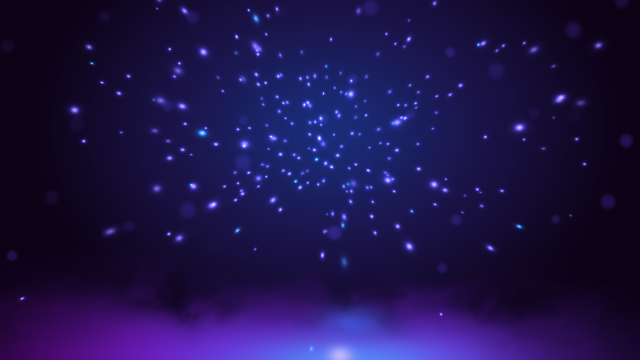
Reproduce this background procedurally as a Shadertoy shader.

```glsl
const vec2 BURST_CENTER = vec2(0.91, 0.57);
const vec3 EDGE_COLOR = vec3(0.045, 0.008, 0.085);
const vec3 NIGHT_COLOR = vec3(0.105, 0.075, 0.285);
const vec3 CORE_COLOR = vec3(0.10, 0.17, 0.47);
const vec3 VIOLET = vec3(0.43, 0.15, 0.84);
const vec3 MAGENTA = vec3(0.42, 0.03, 0.58);
const vec3 SKY_BLUE = vec3(0.32, 0.58, 1.0);

float hash(vec2 p) {
    return fract(sin(dot(p, vec2(127.1, 311.7))) * 43758.55);
}

float valueNoise(vec2 p) {
    vec2 cell = floor(p);
    vec2 f = fract(p);
    f = f * f * (3.0 - 2.0 * f);
    float bottom = mix(hash(cell), hash(cell + vec2(1.0, 0.0)), f.x);
    float top = mix(hash(cell + vec2(0.0, 1.0)), hash(cell + vec2(1.0, 1.0)), f.x);
    return mix(bottom, top, f.y);
}

float fbm(vec2 p) {
    float sum = 0.0;
    float amplitude = 0.53;
    for (int i = 0; i < 4; i++) {
        sum += amplitude * valueNoise(p);
        p = p * 2.03 + vec2(3.7, 1.9);
        amplitude *= 0.5;
    }
    return sum;
}

// Soft elliptical falloff
float softSpot(vec2 p, vec2 center, vec2 radius) {
    vec2 d = (p - center) / radius;
    return exp(-dot(d, d));
}

vec3 backdrop(vec2 p) {
    float d = length((p - vec2(0.91, 0.64)) / vec2(0.88, 0.66));
    vec3 color = mix(CORE_COLOR, NIGHT_COLOR, smoothstep(0.0, 0.55, d));
    return mix(color, EDGE_COLOR, smoothstep(0.4, 1.02, d));
}

// Billowing haze along the lower edge
vec3 addHaze(vec3 color, vec2 p, float width) {
    float x = p.x / width;
    float warp = fbm(p * 3.0 + vec2(8.0));
    float n = fbm(p * vec2(4.2, 6.5) + vec2(warp * 1.6, 2.0));
    float sides = smoothstep(-0.15, 0.3, x) * (1.0 - smoothstep(0.62, 1.03, x));
    float fade = 1.0 - smoothstep(0.04, 0.34, p.y);
    float cloud = fade * smoothstep(0.25, 0.75, n + 0.3 * fade - 0.1);
    color = mix(color, vec3(0.23, 0.07, 0.44), 0.75 * cloud * sides);

    float rise = p.y / (0.045 + 0.13 * n);
    float bank = exp(-rise * rise);
    vec3 tint = mix(MAGENTA, VIOLET, smoothstep(0.0, 0.38, x));
    color = mix(color, tint, bank * (0.12 + 0.85 * sides));

    float blue = softSpot(p, vec2(0.97, -0.01), vec2(0.30, 0.075));
    float plume = softSpot(p, vec2(0.98, 0.105), vec2(0.085, 0.04));
    float flare = softSpot(p, vec2(0.945, 0.012), vec2(0.032, 0.024));
    color = mix(color, SKY_BLUE, 0.9 * blue);
    color = mix(color, vec3(0.27, 0.40, 0.98), min(plume * (0.35 + 0.7 * n), 1.0));
    return mix(color, vec3(0.82, 0.74, 1.0), 0.85 * flare);
}

// One jittered spark per cell, stretched along its outward direction
vec3 sparkLayer(vec2 p, float cellSize, float seed, float size, float core, float outer) {
    vec2 shift = vec2(0.37, 0.61) * seed * cellSize;
    vec2 cell = floor((p + shift) / cellSize);
    vec2 id = cell + vec2(seed * 17.3, seed * 5.9);
    vec2 jitter = vec2(hash(id), hash(id + vec2(41.3, 7.1)));
    vec2 center = (cell + 0.2 + 0.6 * jitter) * cellSize - shift;

    vec2 offset = center - BURST_CENTER + vec2(0.0001);
    float d = length(offset / vec2(0.82, offset.y < 0.0 ? 0.33 : 0.60));
    float chance = core * exp(-7.0 * d * d) + outer * (1.0 - smoothstep(0.85, 1.1, d));
    float present = step(hash(id + vec2(13.7, 29.1)), chance);

    vec2 dir = normalize(offset);
    vec2 q = p - center;
    q = vec2(dot(q, dir), dot(q, vec2(-dir.y, dir.x)));
    float scale = size * (0.75 + 0.6 * hash(id + vec2(3.1, 77.7)));
    vec2 radius = scale * vec2(1.1 + 0.8 * d * hash(id + vec2(9.2, 53.9)), 1.0);
    float body = softSpot(q, vec2(0.0), radius);
    float halo = softSpot(q, vec2(0.0), radius * 2.0);

    float bright = 0.35 + 0.75 * hash(id + vec2(61.7, 2.3));
    float cyan = step(0.93, hash(id + vec2(23.9, 83.1)));
    vec3 tint = mix(vec3(0.36, 0.30, 1.0), vec3(0.05, 0.55, 1.0), cyan);
    vec3 heart = mix(tint, vec3(0.82, 0.86, 1.0), 0.55 * body);
    return present * bright * (heart * body + 0.22 * tint * halo);
}

// Large dim discs drifting out of focus
vec3 bokeh(vec2 p, float cellSize, float seed) {
    vec2 cell = floor(p / cellSize + vec2(0.41 * seed));
    vec2 id = cell + vec2(seed * 31.7, seed * 11.3);
    vec2 jitter = vec2(hash(id), hash(id + vec2(5.3, 19.7)));
    vec2 center = (cell + 0.2 + 0.6 * jitter - 0.41 * seed) * cellSize;
    float radius = 0.013 + 0.013 * hash(id + vec2(37.4, 1.7));
    float disc = 1.0 - smoothstep(radius * 0.4, radius * 1.3, length(p - center));
    float strength = 0.27 * hash(id + vec2(71.9, 43.3)) * smoothstep(0.12, 0.25, center.y);
    return disc * strength * vec3(0.34, 0.22, 0.85);
}

void mainImage(out vec4 fragColor, in vec2 fragCoord) {
    vec2 p = fragCoord / iResolution.y;
    vec3 color = addHaze(backdrop(p), p, iResolution.x / iResolution.y);
    for (int i = 1; i <= 4; i++) {
        color += sparkLayer(p, 0.06, float(i), 0.0032, 0.75, 0.05);
    }
    for (int i = 5; i <= 6; i++) {
        color += sparkLayer(p, 0.13, float(i), 0.0065, 0.1, 0.32);
        color += bokeh(p, 0.3, float(i));
    }
    fragColor = vec4(clamp(color, 0.0, 1.0), 1.0);
}
```
